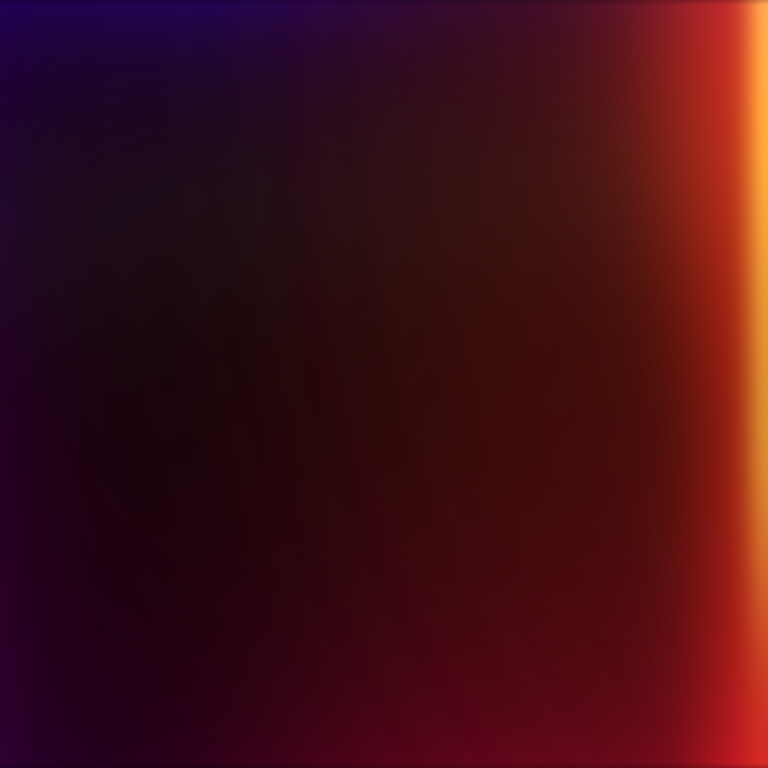
A WebGL 2 fragment shader for this background:

```glsl
#version 300 es
precision highp float;

uniform vec2 u_resolution;
out vec4 fragColor;

// Bell-shaped falloff, 1 at zero distance
float bell(float distance, float width) {
    float t = distance / width;
    return exp(-t * t);
}

// Dark ember ground, warmer to the right, with a faint olive band
vec3 ground(vec2 p) {
    vec3 color = mix(vec3(0.095, 0.020, 0.025), vec3(0.25, 0.052, 0.035), smoothstep(0.15, 0.85, p.x));
    float band = 0.70 + 0.08 * p.x;
    color += vec3(0.005, 0.027, 0.020) * bell(p.y - band, 0.15);
    return color;
}

// Violet, indigo and crimson light leaking in from three sides
vec3 sideGlows(vec2 p) {
    float left = exp(-p.x / 0.10);
    float top = exp(-(1.0 - p.y) / 0.12);
    float bottom = exp(-p.y / 0.16);
    vec3 color = vec3(mix(0.07, 0.015, p.y), -0.020, 0.105) * left;
    color += vec3(0.02, -0.010, 0.19) * top * bell(p.x - 0.24, 0.30);
    color += vec3(0.01, 0.0, 0.11) * top;
    color += vec3(0.15 * smoothstep(0.0, 0.6, p.x), -0.012, 0.055) * bottom;
    color += vec3(0.015, -0.010, 0.012) * smoothstep(0.55, 0.1, p.y);
    return color;
}

// Red flare and narrow orange rim along the right side
vec3 rightFlare(vec2 p) {
    float d = 1.0 - p.x;
    float upper = smoothstep(0.40, 0.95, p.y);
    vec3 red = vec3(0.40 + 0.15 * upper, 0.075 + 0.04 * upper, 0.03);
    vec3 color = red * bell(d, 0.10 + 0.06 * upper);
    float rim = mix(0.15, 1.0, smoothstep(0.0, 0.45, p.y)) * (0.85 + 0.15 * upper);
    color += vec3(0.24, 0.50, 0.14) * rim * bell(d, 0.030);
    return color;
}

// Faint curved folds, strongest along one seam
vec3 folds(vec2 p) {
    float offset = p.x - 0.385 - 0.27 * pow(1.0 - p.y, 2.5);
    float ripple = sin(offset * 74.0) + 0.5 * sin(offset * 131.0 + p.y * 3.0);
    vec3 color = vec3(0.003, 0.002, 0.002) * ripple * bell(offset, 0.25);
    color += vec3(0.006, -0.010, 0.003) * bell(offset, 0.014);
    return color;
}

void main() {
    vec2 p = gl_FragCoord.xy / u_resolution;
    vec3 color = ground(p) + sideGlows(p) + rightFlare(p) + folds(p);

    // Thin shade at the upper and lower borders
    float border = min(p.y, 1.0 - p.y);
    color *= mix(0.82, 1.0, smoothstep(0.0, 0.008, border));

    fragColor = vec4(clamp(color, 0.0, 1.0), 1.0);
}
```
